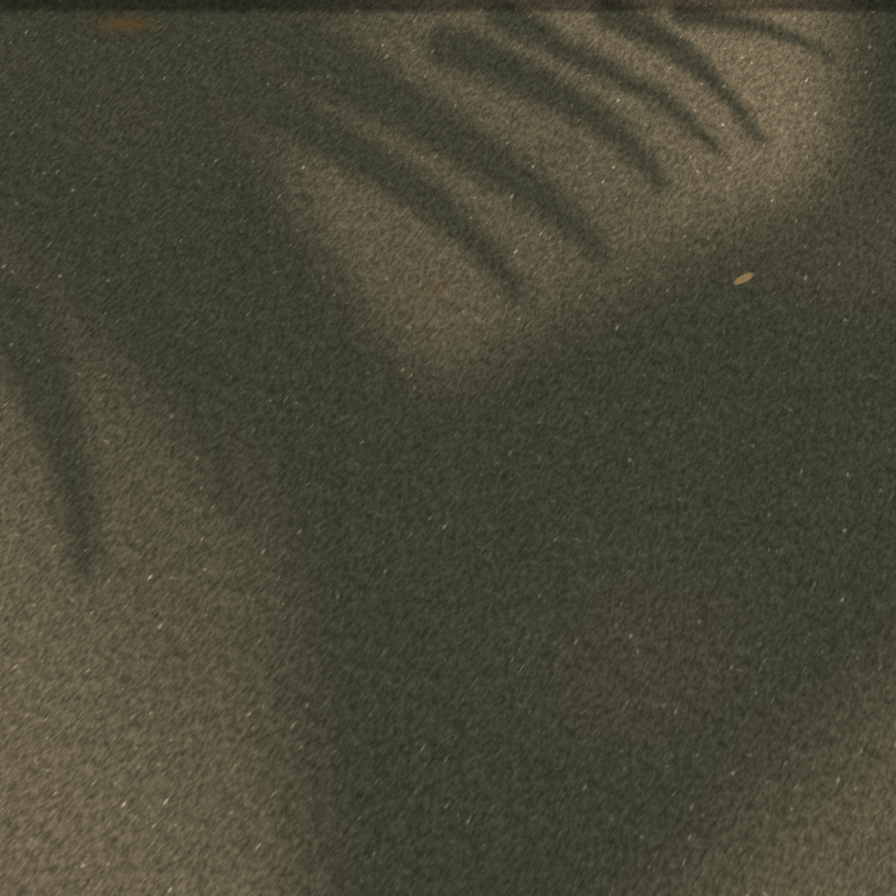
A WebGL 2 fragment shader for this texture:

```glsl
#version 300 es
precision highp float;
#define SHADE vec3(0.243, 0.245, 0.190)
#define SUN vec3(0.515, 0.455, 0.355)
#define LEAF_TAN vec3(0.60, 0.49, 0.33)
#define LEAF_RUST vec3(0.40, 0.27, 0.15)
#define GRAIN_FREQ 108.0
#define GRAIN_GAIN 0.46
#define SPECK_GAIN 0.70
#define FRONDS 8
#define CURVE_STEPS 12
uniform vec2 u_resolution;
out vec4 fragColor;

// Shadow blades: root, bend and tip of a curve, then half width and blur
const vec2 ROOT[FRONDS] = vec2[](vec2(.27, .90), vec2(.34, .94), vec2(.50, .95), vec2(.56, .98),
  vec2(.68, .985), vec2(.76, .982), vec2(.01, .65), vec2(.12, .69));
const vec2 BEND[FRONDS] = vec2[](vec2(.53, .77), vec2(.60, .81), vec2(.69, .875), vec2(.73, .905),
  vec2(.80, .93), vec2(.87, .975), vec2(.085, .52), vec2(.22, .58));
const vec2 TIP[FRONDS] = vec2[](vec2(.575, .67), vec2(.665, .715), vec2(.74, .795), vec2(.80, .835),
  vec2(.85, .845), vec2(.925, .935), vec2(.094, .37), vec2(.26, .44));
const vec2 SPREAD[FRONDS] = vec2[](vec2(.029, .014), vec2(.038, .018), vec2(.024, .013), vec2(.017, .012),
  vec2(.018, .012), vec2(.012, .009), vec2(.042, .022), vec2(.040, .035));

vec2 hashGradient(ivec2 cell) {
  uint h = uint(cell.x) * 1597u ^ uint(cell.y) * 51749u;
  h = (h ^ (h >> 15)) * 732447u;
  h = (h ^ (h >> 13)) * 732447u;
  float angle = float((h >> 8) & 65535u) * 6.2832 / 65536.0;
  return vec2(cos(angle), sin(angle));
}

float gradientNoise(vec2 p) {
  vec2 base = floor(p), f = p - base;
  ivec2 c = ivec2(base);
  vec2 s = f * f * f * (f * (f * 6.0 - 15.0) + 10.0);
  float a = dot(hashGradient(c), f);
  float b = dot(hashGradient(c + ivec2(1, 0)), f - vec2(1, 0));
  float d = dot(hashGradient(c + ivec2(0, 1)), f - vec2(0, 1));
  float e = dot(hashGradient(c + ivec2(1, 1)), f - vec2(1, 1));
  return mix(mix(a, b, s.x), mix(d, e, s.x), s.y);
}

mat2 rotation(float a) { return mat2(cos(a), sin(a), -sin(a), cos(a)); }

// Soft half plane: 1 to the left of the line a to b
float leftOf(vec2 p, vec2 a, vec2 b, float blur) {
  vec2 dir = normalize(b - a);
  return smoothstep(-blur, blur, dot(p - a, vec2(-dir.y, dir.x)));
}

float glow(vec2 p, vec2 center, vec2 size) {
  vec2 q = (p - center) / size;
  return exp(-dot(q, q));
}

float frondShadow(vec2 p) {
  float cover = 0.0;
  for (int i = 0; i < FRONDS; i++) {
    float gap = 1.0;
    vec2 from = ROOT[i];
    for (int k = 1; k <= CURVE_STEPS; k++) {
      float t = float(k) / float(CURVE_STEPS);
      vec2 to = mix(mix(ROOT[i], BEND[i], t), mix(BEND[i], TIP[i], t), t);
      vec2 seg = to - from;
      float h = clamp(dot(p - from, seg) / dot(seg, seg), 0.0, 1.0);
      float along = t + (h - 1.0) / float(CURVE_STEPS);
      gap = min(gap, length(p - from - seg * h) - SPREAD[i].x * mix(1.0, 0.32, along));
      from = to;
    }
    cover = max(cover, 1.0 - smoothstep(-SPREAD[i].y, SPREAD[i].y, gap));
  }
  return cover;
}

float sunlight(vec2 p) {
  // Upper patch, brightest toward the top right
  float upper = leftOf(p, vec2(.52, .590), vec2(.94, .815), .06)
    * leftOf(p, vec2(.24, .89), vec2(.44, .62), .05)
    * smoothstep(1.0, .87, p.x) * smoothstep(.2, .48, p.x + .6 * (.9 - p.y));
  upper *= mix(.43, .80, smoothstep(1.42, 1.78, p.x + p.y));
  // Lower left patch
  float lower = leftOf(p, vec2(.35, 0), vec2(.30, .45), .08)
    * leftOf(p, vec2(.32, .43), vec2(0, .70), .08);
  lower *= .33 + .30 * smoothstep(.5, .1, p.x + .7 * p.y);
  // Lower right corner
  float corner = .45 * leftOf(p, vec2(1.02, .25), vec2(.77, 0), .11);
  float lit = (upper + lower) * (1.0 - .92 * frondShadow(p)) + corner;
  // Faint spill into the shade
  lit += .14 * glow(p, vec2(.97, .74), vec2(.17, .09));
  lit += .10 * glow(p, vec2(.72, .26), vec2(.14, .10));
  lit += .05 * glow(p, vec2(.12, .90), vec2(.20, .09));
  return lit;
}

void main() {
  vec2 p = gl_FragCoord.xy / u_resolution;
  float patches = gradientNoise(p * 9.0) + .5 * gradientNoise(p * 23.0);
  float lit = sunlight(p + .006 * patches) + .035 * patches;
  vec3 color = mix(SHADE, SUN, lit);

  // Asphalt grain, streaked to the upper right and finer with distance
  vec2 ground = vec2((p.x - .5) * (1.0 + .4 * p.y), p.y * (1.0 + .35 * p.y));
  vec2 q = rotation(-1.0) * ground * GRAIN_FREQ * vec2(.75, 1.5);
  float grain = .6 * gradientNoise(q) + .5 * gradientNoise(q * 1.9 + 17.0)
    + .25 * gradientNoise(ground * 45.0);
  color *= 1.0 + GRAIN_GAIN * grain;
  float speck = smoothstep(.36, .70, gradientNoise(q * .8 + 71.0));
  color += SPECK_GAIN * speck * color * vec3(.95, 1.0, 1.0);

  // Fallen leaves
  vec2 leafSpace = rotation(-.45) * (p - vec2(.830, .689));
  float leaf = 1.0 - smoothstep(.7, 1.2, length(leafSpace / vec2(.013, .0045)));
  color = mix(color, LEAF_TAN, .85 * leaf);
  color = mix(color, LEAF_RUST, .65 * glow(p, vec2(.14, .973), vec2(.025, .007)));
  color = mix(color, LEAF_RUST, .4 * glow(p, vec2(.485, .678), vec2(.008, .006)));

  // Dark rim along the top
  color *= mix(1.0, .66, smoothstep(.982, .992, p.y + .002 * patches));
  fragColor = vec4(color, 1.0);
}
```
